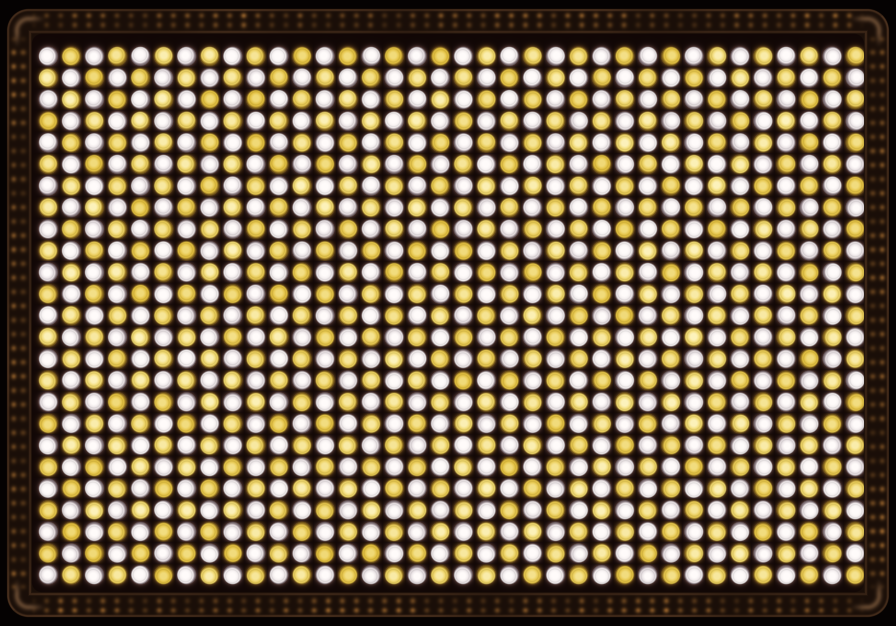
Write a Shadertoy shader that draws this pattern.

```glsl
// Checkerboard of white and yellow round lamps in a dark tray with a beaded amber rim.

const vec2 GRID = vec2(36.0, 25.0);
const vec2 PITCH = vec2(0.03683, 0.03451);   // in canvas heights
const vec2 GRID_SHIFT = vec2(0.006, -0.004);
const float LAMP_RADIUS = 0.0153;
const float RIM_WIDTH = 0.040;

float hash(vec2 p) {
    vec3 q = fract(p.xyx * vec3(0.1031, 0.1030, 0.0973));
    q += dot(q, q.yzx + 33.33);
    return fract((q.x + q.y) * q.z);
}

float sdRoundBox(vec2 p, vec2 halfSize, float radius) {
    vec2 q = abs(p) - halfSize + radius;
    return length(max(q, 0.0)) + min(max(q.x, q.y), 0.0) - radius;
}

float fill(float dist, float px) {
    return 1.0 - smoothstep(-0.7 * px, 0.7 * px, dist);
}

// Soft line of given width centred on dist = at
float softLine(float dist, float at, float width) {
    float t = (dist - at) / width;
    return exp(-t * t);
}

// One lamp: shaded rim, bright face and a faint inner ring
vec3 lampColor(vec2 q, vec2 id, vec2 lean, bool isYellow) {
    float tone = hash(id + 7.0);
    float angle = 6.2832 * hash(id + 31.0);
    vec2 offset = lean + 0.0013 * vec2(cos(angle), sin(angle));
    float r = length(q) / LAMP_RADIUS;
    float faceR = length(q - offset) / LAMP_RADIUS;

    vec3 rim = isYellow ? vec3(0.55, 0.42, 0.12) : vec3(0.52, 0.46, 0.48);
    vec3 face = isYellow ? mix(vec3(0.89, 0.75, 0.24), vec3(0.95, 0.86, 0.45), tone)
                         : mix(vec3(0.91, 0.88, 0.89), vec3(0.97, 0.95, 0.95), tone);
    vec3 core = isYellow ? mix(vec3(0.94, 0.85, 0.46), vec3(0.99, 0.95, 0.74), tone)
                         : vec3(1.0, 0.985, 0.98);

    vec3 col = mix(face, core, 1.0 - smoothstep(0.25, 0.72, faceR));
    col *= 1.0 - 0.07 * softLine(faceR, 0.70, 0.09);
    col = mix(col, rim, smoothstep(0.76, 1.04, faceR));
    return col * (1.0 - 0.25 * smoothstep(0.85, 1.0, r));
}

// Panel of lamps, with warm light spilling into the gaps
vec3 lampPanel(vec2 p, float px) {
    vec2 g = (p - GRID_SHIFT) / PITCH + 0.5 * (GRID - 1.0);
    vec2 id = clamp(floor(g + 0.5), vec2(0.0), GRID - 1.0);
    vec2 q = (g - id) * PITCH;
    float dist = length(q) - LAMP_RADIUS;
    bool isYellow = mod(id.x + id.y, 2.0) > 0.5;

    vec3 spill = isYellow ? vec3(0.30, 0.22, 0.08) : vec3(0.25, 0.19, 0.18);
    vec3 col = vec3(0.065, 0.025, 0.02) + spill * exp(-max(dist, 0.0) / 0.0028);
    vec2 lean = 0.0022 * (id / (GRID - 1.0) - 0.5);
    return mix(col, lampColor(q, id, lean, isYellow), fill(dist, px));
}

// Two rows of amber beads between thin reflective edges
vec3 trayRim(vec2 p, vec2 halfSize, float dist) {
    vec2 toEdge = halfSize - abs(p);
    bool onSide = toEdge.x < toEdge.y;
    float along = onSide ? p.y : p.x;
    float corner = 1.0 - smoothstep(0.035, 0.065, max(toEdge.x, toEdge.y));

    float cell = floor(along / 0.0225);
    float t = fract(along / 0.0225) - 0.5;
    float bead = exp(-t * t * 22.0);
    float side = onSide ? sign(p.x) : 2.0 * sign(p.y);
    float sparkle = 0.45 + 0.55 * hash(vec2(cell, side + 12.0));
    float wave = 0.8 + 0.2 * sin(along * 9.0 + side) * sin(along * 23.0);

    float rows = softLine(dist, -0.011, 0.0045) + 0.75 * softLine(dist, -0.026, 0.0050);
    float edges = softLine(dist, -0.002, 0.0020) + 0.8 * softLine(dist, -0.037, 0.0020);
    vec3 col = vec3(0.10, 0.055, 0.03);
    col += vec3(0.46, 0.31, 0.13) * rows * bead * sparkle * wave * (1.0 - corner);
    col += vec3(0.20, 0.14, 0.09) * edges * wave;
    col += vec3(0.26, 0.20, 0.14) * corner * softLine(dist, -0.016, 0.0050);
    return col;
}

void mainImage(out vec4 fragColor, in vec2 fragCoord) {
    float px = 1.0 / iResolution.y;
    vec2 canvas = iResolution.xy * px;
    vec2 p = fragCoord * px - 0.5 * canvas;
    vec2 halfSize = 0.5 * canvas - vec2(0.011, 0.014);

    float outer = sdRoundBox(p, halfSize, 0.035);
    float inner = sdRoundBox(p, halfSize - RIM_WIDTH, 0.016);

    vec3 col = vec3(0.02, 0.008, 0.006);
    col = mix(col, trayRim(p, halfSize, outer), fill(outer, px));
    col = mix(col, lampPanel(p, px), fill(inner, px));
    fragColor = vec4(col, 1.0);
}
```
